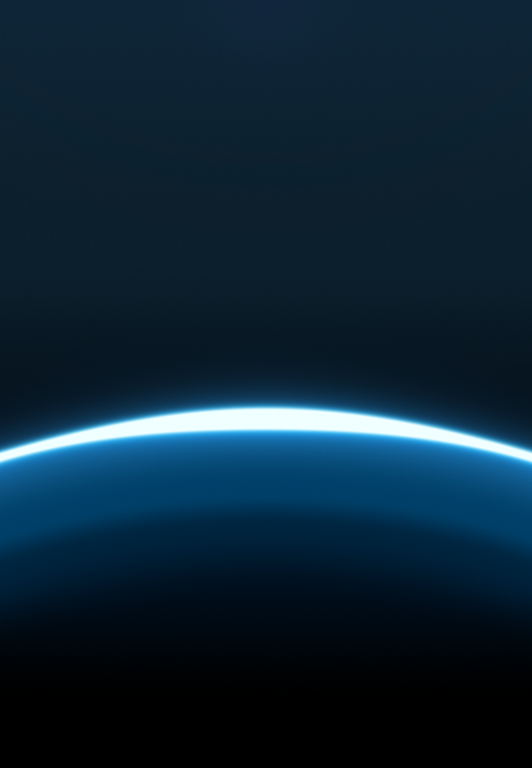
Reproduce this background procedurally as a Shadertoy shader.

```glsl
// A glowing planet horizon below a dark blue sky.
// Signed distance to one large circle drives the rim, halo and inner haze;
// a second circle above the canvas adds faint rings to the sky.

const vec3 SKY_TOP = vec3(0.055, 0.145, 0.215);
const vec3 SKY_MID = vec3(0.045, 0.125, 0.175);
const vec3 SKY_LOW = vec3(0.020, 0.070, 0.110);
const vec3 HAZE_BRIGHT = vec3(0.060, 0.340, 0.530);
const vec3 HAZE_BLUE = vec3(0.000, 0.250, 0.410);
const vec3 DEEP_BLUE = vec3(0.000, 0.145, 0.250);
const vec3 NIGHT_BLUE = vec3(0.000, 0.050, 0.100);
const vec3 RIM_WHITE = vec3(0.940, 1.000, 1.000);
const vec3 RIM_CYAN = vec3(0.180, 0.760, 0.980);
const vec3 HALO_BLUE = vec3(0.090, 0.340, 0.520);

float hash(vec2 p) {
    return fract(sin(dot(p, vec2(127.1, 311.7))) * 43758.5453);
}

// Signed distance to a circle whose highest point is (0, top)
float domeDistance(vec2 p, float top, float radius) {
    return length(p - vec2(0.0, top - radius)) - radius;
}

float bell(float x, float width) {
    float t = x / width;
    return exp(-t * t);
}

vec3 skyColor(vec2 p) {
    vec3 color = mix(SKY_LOW, SKY_MID, smoothstep(0.46, 0.68, p.y));
    color = mix(color, SKY_TOP, smoothstep(0.70, 1.0, p.y));

    // Faint warm and cool rings around a point above the canvas
    float ring = length(p - vec2(0.0, 1.358));
    color += vec3(0.008, -0.003, -0.008) * bell(ring - 0.566, 0.008);
    color += vec3(-0.006, 0.001, 0.004) * bell(ring - 0.588, 0.014);
    color += vec3(0.006, -0.002, -0.004) * bell(ring - 0.635, 0.030);
    return color + vec3(0.012, 0.004, 0.020) * bell(length(p - vec2(0.0, 1.0)), 0.07);
}

// Atmosphere inside the planet, fading to black with depth
vec3 planetColor(float depth, float height) {
    vec3 color = mix(HAZE_BRIGHT, HAZE_BLUE, smoothstep(0.015, 0.085, depth));
    color = mix(color, DEEP_BLUE, smoothstep(0.095, 0.138, depth));
    color = mix(color, NIGHT_BLUE, smoothstep(0.130, 0.240, depth));
    return color * smoothstep(0.08, 0.24, height);
}

// Light around the rim; the band tapers toward both sides
vec3 addRim(vec3 base, float dist, float side) {
    float taper = 1.0 - 0.72 * smoothstep(0.0, 1.0, abs(side));
    float outside = max(abs(dist) - 0.0115 * taper, 0.0);
    float spread = dist > 0.0 ? 0.022 : 0.013;
    float strength = mix(0.75, 1.0, taper);

    vec3 color = base + HALO_BLUE * strength * exp(-outside / spread);
    color = mix(color, RIM_CYAN, 0.9 * bell(outside, 0.0070));
    return mix(color, RIM_WHITE, bell(outside, 0.0036));
}

void mainImage(out vec4 fragColor, in vec2 fragCoord) {
    // Height is one unit, x is centred
    vec2 p = vec2(fragCoord.x - 0.5 * iResolution.x, fragCoord.y) / iResolution.y;
    float side = 2.0 * fragCoord.x / iResolution.x - 1.0;
    float dist = domeDistance(p, 0.4544, 1.228);

    // Sky and planet meet under the bright rim
    float inside = smoothstep(0.004, -0.004, dist);
    vec3 color = mix(skyColor(p), planetColor(-dist, p.y), inside);
    color = addRim(color, dist, side);

    // Slight dither keeps the dark gradients smooth
    color += (hash(floor(p * 512.0)) - 0.5) / 255.0;
    fragColor = vec4(clamp(color, 0.0, 1.0), 1.0);
}
```
